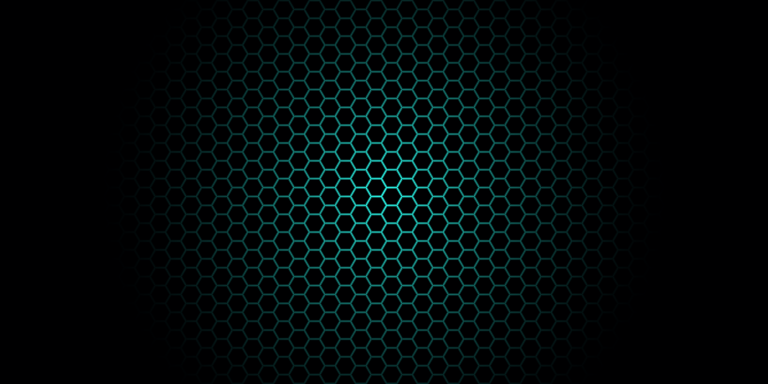
A Shadertoy shader for this background:

```glsl
// Glowing teal honeycomb mesh that fades into black away from the centre.

// Distance to the nearest edge of a flat-topped hexagon grid of unit row pitch.
float hexEdgeDistance(vec2 p) {
    vec2 cell = vec2(sqrt(3.0), 1.0);
    vec2 a = mod(p + 0.5 * cell, cell) - 0.5 * cell;
    vec2 b = mod(p, cell) - 0.5 * cell;
    vec2 q = abs(dot(a, a) < dot(b, b) ? a : b);
    return 0.5 - max(q.y, dot(q, vec2(0.5 * sqrt(3.0), 0.5)));
}

void mainImage(out vec4 fragColor, in vec2 fragCoord) {
    // Centred coordinates, one unit per canvas height
    vec2 p = (fragCoord - 0.5 * iResolution.xy) / iResolution.y;
    float pixel = 1.0 / iResolution.y;

    // Mesh, shifted so the middle of a slanted edge lies at the centre
    float pitch = 0.0464;
    vec2 gridShift = vec2(0.25 * sqrt(3.0), -0.25);
    float edgeDistance = pitch * hexEdgeDistance(p / pitch + gridShift);
    float softness = max(0.0028, 0.75 * pixel);
    float mesh = 1.0 - smoothstep(0.0022 - softness, 0.0022 + softness, edgeDistance);

    // Round light falling off from the centre
    float light = pow(max(1.0 - length(p) / 0.74, 0.0), 1.6);

    vec3 black = vec3(0.0, 0.0, 0.005);
    vec3 teal = vec3(0.17, 1.0, 0.94);
    fragColor = vec4(mix(black, teal, mesh * light), 1.0);
}
```
